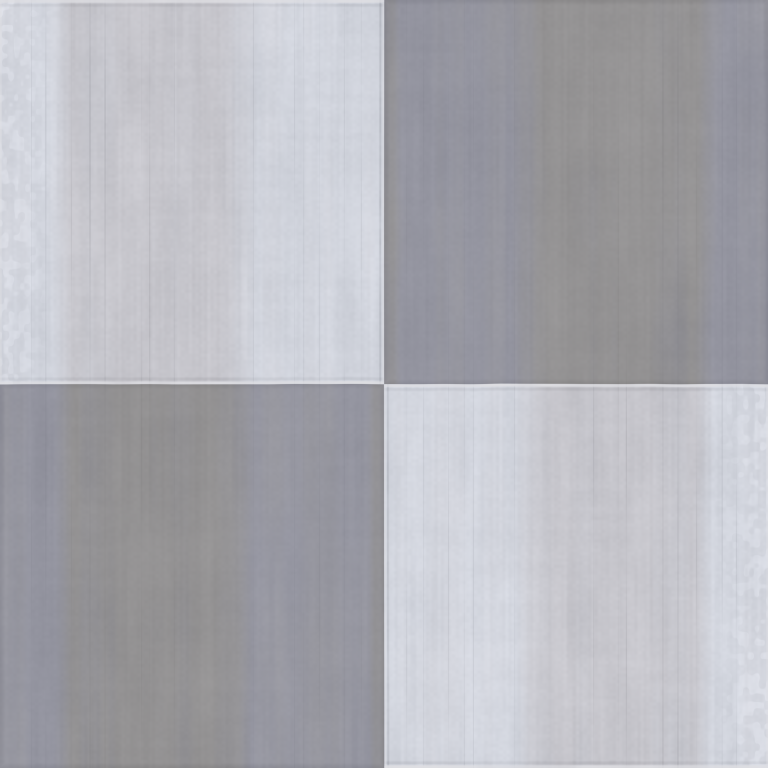
Give the GLSL for this texture, as a three.js fragment shader.

```glsl
varying vec2 vUv;

float hash(vec2 p) {
  vec3 q = fract(vec3(p.xyx) * 0.1031);
  q += dot(q, q.yzx + 33.33);
  return fract((q.x + q.y) * q.z);
}

float noise(vec2 p) {
  vec2 i = floor(p);
  vec2 f = fract(p);
  f = f * f * (3.0 - 2.0 * f);
  return mix(mix(hash(i), hash(i + vec2(1.0, 0.0)), f.x),
             mix(hash(i + vec2(0.0, 1.0)), hash(i + vec2(1.0)), f.x), f.y);
}

float cloud(vec2 p) {
  float sum = 0.0;
  float gain = 0.5;
  for (int i = 0; i < 4; i++) {
    sum += gain * noise(p);
    p = p * 2.03 + 17.0;
    gain *= 0.5;
  }
  return sum / 0.9375;
}

void main() {
  vec2 uv = vUv;

  // Two by two checker with slightly uneven seams
  vec2 wobble = 0.0015 * (vec2(noise(uv.yx * vec2(3.0, 26.0)),
                               noise(uv * vec2(26.0, 3.0) + 40.0)) - 0.5);
  vec2 seam = uv - 0.5 + wobble;
  vec2 side = smoothstep(-0.001, 0.001, seam);
  float pale = mix(side.y, 1.0 - side.y, side.x);

  // Streaks mirrored about the vertical seam
  float across = 0.5 - abs(uv.x - 0.5);
  vec2 m = vec2(across, uv.y);
  float broad = noise(m * vec2(42.0, 0.7) + 11.0) - 0.5;
  float medium = noise(m * vec2(110.0, 1.6) + 23.0) - 0.5;
  float fine = noise(uv * vec2(250.0, 5.0) + 57.0) - 0.5;
  float blotch = cloud(uv * vec2(8.0, 7.0) + 5.0) - 0.5;
  float brushed = cloud(uv * vec2(35.0, 10.0) + 71.0) - 0.5;
  float grain = noise(uv * vec2(210.0, 240.0) + 3.0) - 0.5;
  float weft = noise(uv * vec2(9.0, 95.0) + 83.0) - 0.5;

  // Warm centre band and cool flanks
  float warmth = smoothstep(0.065, 0.10, across) * (1.0 - smoothstep(0.27, 0.36, across));
  warmth = max(warmth, 0.8 * smoothstep(0.478, 0.49, across) * (1.0 - pale));
  warmth = clamp(warmth + broad * 0.55 + medium * 0.25 + blotch * 0.5, 0.0, 1.0);

  vec3 darkColor = mix(vec3(0.585, 0.588, 0.632), vec3(0.578, 0.572, 0.575), warmth);
  vec3 paleColor = mix(vec3(0.825, 0.838, 0.872), vec3(0.775, 0.773, 0.797), warmth);
  vec3 color = mix(darkColor, paleColor, pale);

  // Brushed wear, stronger on the pale squares
  float wear = broad * 0.018 + medium * 0.018 + fine * 0.022
             + blotch * 0.05 + brushed * 0.045 + grain * 0.016 + weft * 0.012;
  color += wear * mix(0.65, 1.0, pale);

  // Chalky scuffs toward the outer flanks
  float scuff = (1.0 - smoothstep(0.0, 0.09, across)) * smoothstep(0.48, 0.72, noise(uv * vec2(140.0, 110.0)));
  color += scuff * 0.035 * pale;

  // Thin threads with faded stretches
  float column = floor(across * 90.0);
  float offset = abs(fract(across * 90.0) - 0.3 - 0.4 * hash(vec2(column, 9.0)));
  float thread = step(0.72, hash(vec2(column, 4.0))) * (1.0 - smoothstep(0.04, 0.13, offset));
  color -= thread * noise(vec2(column * 3.0, uv.y * 7.0)) * mix(0.018, 0.05, pale);

  // Raised pale hems and the groove beside them
  vec2 gap = min(abs(seam), 0.5 - abs(uv - 0.5));
  float chalk = 0.55 + 0.45 * noise(uv * 38.0);
  float hemX = 1.0 - smoothstep(0.0012, 0.0032, gap.x);
  float hemY = 1.0 - smoothstep(0.0025, 0.0045, gap.y);
  float grooveX = smoothstep(0.003, 0.0045, gap.x) * (1.0 - smoothstep(0.005, 0.0075, gap.x));
  float grooveY = smoothstep(0.004, 0.006, gap.y) * (1.0 - smoothstep(0.007, 0.0105, gap.y));
  float inner = smoothstep(0.4, 0.48, across);
  color -= pale * (grooveX * inner * 0.085 + grooveY * 0.05) * chalk;
  color = mix(color, vec3(0.875, 0.875, 0.89), pale * max(hemX * 0.6, hemY * 0.9) * chalk);

  // Soft shade on the dark side of each seam
  float shade = 1.0 - smoothstep(0.0, 0.008, min(gap.x, gap.y));
  color -= (1.0 - pale) * shade * 0.035;

  gl_FragColor = vec4(color, 1.0);
}
```
